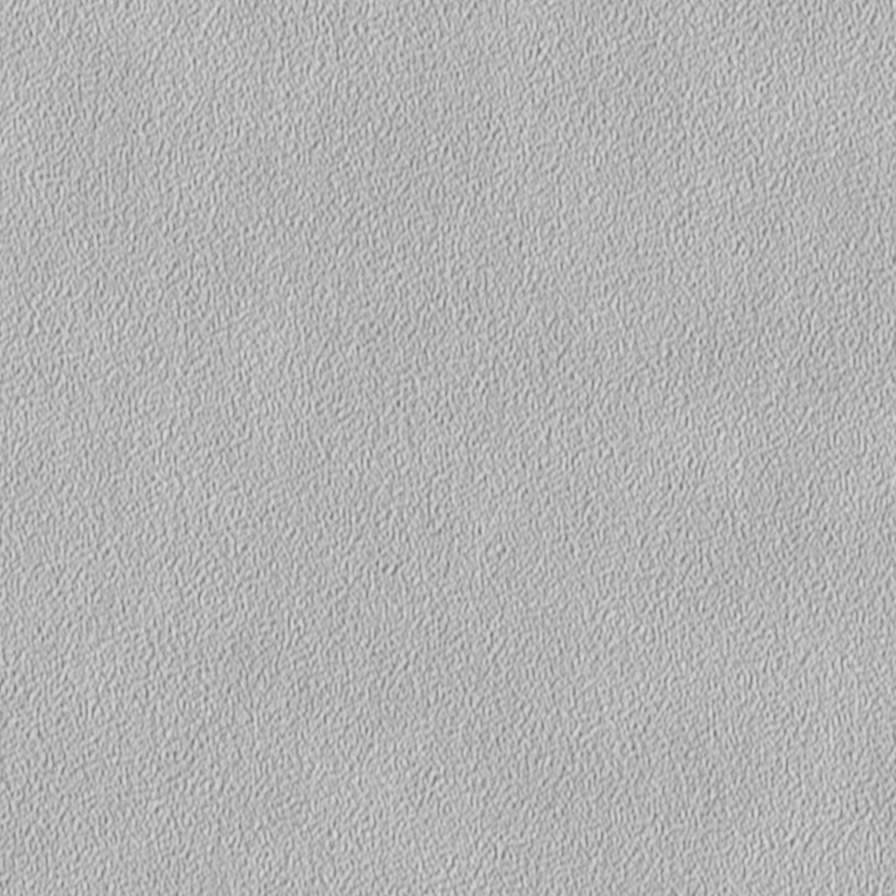
Reproduce this texture procedurally as a three.js fragment shader.

```glsl
varying vec2 vUv;

#define BASE_GREY vec3(0.707, 0.705, 0.707)
#define GRAIN_DENSITY vec2(208.0, 146.0)
#define LIGHT_STEP vec2(0.34, -0.08)
#define RELIEF_CONTRAST 0.142
#define SHADOW_DEPTH 0.22
#define CROSS_SHARE 0.70
#define GRIT_CONTRAST 0.050
#define STREAK_CONTRAST 0.024
#define CLOUD_CONTRAST 0.030

const float TAU = 6.2831853;

float hash(vec2 cell) {
  vec3 p = fract(cell.xyx * vec3(0.1031, 0.1030, 0.0973));
  p += dot(p, p.yzx + 33.33);
  return fract((p.x + p.y) * p.z);
}

vec2 fade(vec2 f) {
  return f * f * f * (f * (f * 6.0 - 15.0) + 10.0);
}

float valueNoise(vec2 p) {
  vec2 cell = floor(p);
  vec2 blend = fade(fract(p));
  float low = mix(hash(cell), hash(cell + vec2(1.0, 0.0)), blend.x);
  float high = mix(hash(cell + vec2(0.0, 1.0)), hash(cell + 1.0), blend.x);
  return mix(low, high, blend.y);
}

// Broad tone in three octaves, centred on zero
float cloudNoise(vec2 p) {
  float sum = 0.0;
  float weight = 0.5;
  for (int i = 0; i < 3; i++) {
    sum += weight * (valueNoise(p) - 0.5);
    p = p * 2.3 + 17.3;
    weight *= 0.7;
  }
  return sum;
}

// Slope of one lattice corner, with a random direction
float cornerSlope(vec2 cell, vec2 corner, vec2 f) {
  float angle = TAU * hash(cell + corner);
  return dot(vec2(cos(angle), sin(angle)), f - corner);
}

float gradientNoise(vec2 p) {
  vec2 cell = floor(p);
  vec2 f = fract(p);
  vec2 blend = fade(f);
  float low = mix(cornerSlope(cell, vec2(0.0), f),
                  cornerSlope(cell, vec2(1.0, 0.0), f), blend.x);
  float high = mix(cornerSlope(cell, vec2(0.0, 1.0), f),
                   cornerSlope(cell, vec2(1.0), f), blend.x);
  return mix(low, high, blend.y);
}

vec2 rotate(vec2 p, float angle) {
  float c = cos(angle);
  float s = sin(angle);
  return vec2(c * p.x - s * p.y, s * p.x + c * p.y);
}

// Surface height: two crossed layers of small upright grains
float surfaceHeight(vec2 p) {
  float grains = gradientNoise(rotate(p, 0.70) + 300.0);
  float crossed = gradientNoise(rotate(p, -0.42) * 0.88 + 511.0);
  return grains + CROSS_SHARE * crossed;
}

void main() {
  // Side light on the embossed surface, with deeper shadows
  vec2 p = vUv * GRAIN_DENSITY;
  float relief = surfaceHeight(p + LIGHT_STEP) - surfaceHeight(p - LIGHT_STEP);
  relief -= SHADOW_DEPTH * relief * relief;

  // Fine grit, faint upright fibres and broad uneven tone
  float grit = valueNoise(rotate(p, 0.30) * 1.5 + 91.7) - 0.5;
  float streaks = valueNoise(vUv * vec2(230.0, 18.0) + 7.0) - 0.5;
  float clouds = cloudNoise(vUv * vec2(10.0, 8.0) + 3.0);

  float shade = RELIEF_CONTRAST * relief + GRIT_CONTRAST * grit;
  shade += STREAK_CONTRAST * streaks + CLOUD_CONTRAST * clouds;
  gl_FragColor = vec4(clamp(BASE_GREY + shade, 0.0, 1.0), 1.0);
}
```
